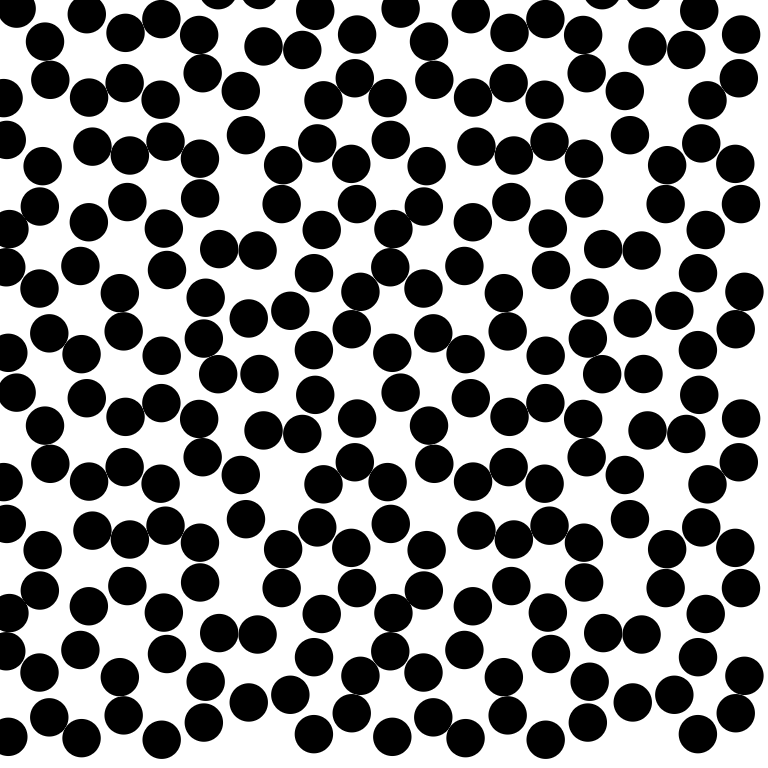
A Shadertoy shader for this pattern:

```glsl
// Black discs on white, set at the nodes of a loose honeycomb that tiles two by two.
// Nodes hang in pairs on upright bonds; a few bonds lie flat and open larger holes.
// Jitter and wander loosen the grid, then overlapping discs push each other apart.

#define RADIUS      0.0250              // disc radius, canvas units
#define TILE        0.5                 // size of the repeating block
#define GRID        vec2(10.0, 6.0)     // nodes per block
#define CELL        (TILE / GRID)
#define ORIGIN      vec2(-0.013, 0.011) // shift of the honeycomb
#define WINDOW      vec2(-0.008, 0.018) // lower left limit of disc centres
#define HALF_BOND   0.0275
#define JITTER      0.0065
#define WANDER      0.0050
#define FLAT_COLUMN 6.0                 // column where flat bonds gather
#define FLAT_ROWS   4.0                 // flat bonds per block

const float TAU = 6.28319;
const vec3 PAPER = vec3(1.0);
const vec3 INK = vec3(0.0);

float hash(vec2 p) {
    return fract(sin(dot(p, vec2(127.1, 311.7))) * 43758.545);
}

// Index wrapped into one block
vec2 wrapIndex(vec2 index) {
    return floor(mod(index + 0.5, GRID));
}

// Honeycomb node before the discs push each other
vec2 looseCentre(vec2 node) {
    float lower = floor(mod(node.x + node.y + 0.5, 2.0));
    vec2 bond = node + vec2(0.0, lower);
    vec2 id = wrapIndex(bond);

    // A few bonds are turned by a quarter
    float column = FLAT_COLUMN + floor(mod(id.y + 0.5, 2.0));
    float row = mod(id.y + 1.5, GRID.y);
    bool isFlat = abs(id.x - column) < 0.5 && row < FLAT_ROWS;
    float angle = (isFlat ? 0.25 * TAU : 0.0) + 0.3 * (hash(id + 17.0) - 0.5);
    vec2 arm = HALF_BOND * vec2(sin(angle), -cos(angle)) * (2.0 * lower - 1.0);

    // Slow drift over the block plus a random step of each node
    vec2 phase = TAU * bond / GRID;
    vec2 drift = WANDER * vec2(sin(phase.y + 2.0 * phase.x + 1.0),
                               sin(phase.x - phase.y + 2.5));
    vec2 key = wrapIndex(node);
    vec2 jitter = JITTER * (2.0 * vec2(hash(key + 3.0), hash(key + 41.0)) - 1.0);
    return ORIGIN + CELL * (bond + vec2(0.5, 0.0)) + arm + drift + jitter;
}

// Half of the shift that parts two overlapping discs
vec2 push(vec2 a, vec2 b) {
    vec2 away = a - b;
    float gap = max(length(away), 1e-4);
    return 0.5 * max(2.0 * RADIUS - gap, 0.0) * away / gap;
}

// First relaxation step
vec2 partedCentre(vec2 node) {
    vec2 centre = looseCentre(node), shift = vec2(0.0);
    for (int j = -1; j <= 1; j++)
    for (int i = -2; i <= 2; i++) {
        if (i == 0 && j == 0) continue;
        shift += push(centre, looseCentre(node + vec2(i, j)));
    }
    return centre + shift;
}

// Second relaxation step, only against discs that are close
vec2 settledCentre(vec2 node) {
    vec2 centre = partedCentre(node), shift = vec2(0.0);
    for (int j = -1; j <= 1; j++)
    for (int i = -2; i <= 2; i++) {
        vec2 other = node + vec2(i, j);
        if (i == 0 && j == 0) continue;
        if (distance(centre, looseCentre(other)) > 3.0 * RADIUS) continue;
        shift += push(centre, partedCentre(other));
    }
    return centre + shift;
}

void mainImage(out vec4 fragColor, in vec2 fragCoord) {
    vec2 uv = fragCoord / iResolution.xy;
    float pixel = 1.0 / iResolution.y;
    vec2 home = floor((uv - ORIGIN) / CELL);

    // Distance to the nearest disc whose centre lies in the window
    float dist = 1.0;
    for (int j = -1; j <= 1; j++)
    for (int i = -2; i <= 2; i++) {
        vec2 node = home + vec2(i, j);
        if (distance(uv, looseCentre(node)) > 2.0 * RADIUS) continue;
        vec2 centre = settledCentre(node);
        vec2 inside = step(WINDOW, centre) * step(centre, WINDOW + 1.0);
        if (inside.x * inside.y > 0.5)
            dist = min(dist, distance(uv, centre) - RADIUS);
    }

    float cover = clamp(0.5 - dist / pixel, 0.0, 1.0);
    fragColor = vec4(mix(PAPER, INK, cover), 1.0);
}
```
